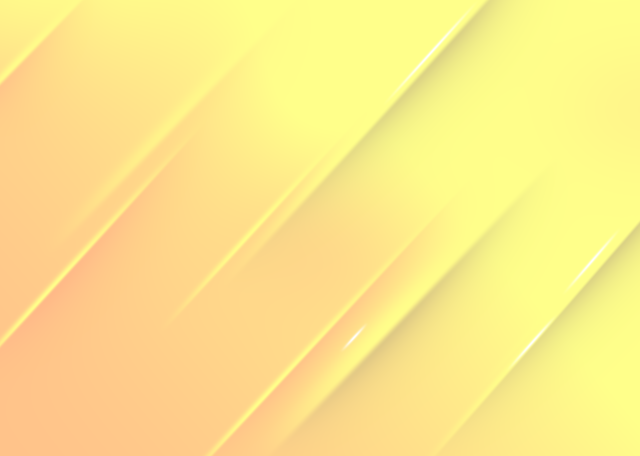
This background is drawn by a Shadertoy shader. Its source:

```glsl
// Warm yellow and peach gradient crossed by soft diagonal light streaks with shadows.

const vec2 CANVAS = vec2(1.407, 1.0);
const vec3 PEACH  = vec3(1.00, 0.765, 0.54);
const vec3 YELLOW = vec3(1.00, 1.00, 0.54);
const vec3 ORANGE = vec3(1.00, 0.68, 0.53);
const vec3 OLIVE  = vec3(0.72, 0.65, 0.50);
const vec3 GLINT  = vec3(1.0);
const float GLINT_WIDTH = 0.0032;
const float LIGHT_CUT = 0.55;   // width of the light on its shadow side
const float FADE_POWER = 0.75;

const int STREAKS = 9;
const int GLINTS = 4;

// Streak ends: lower left xy, upper right xy
const vec4 ENDS[STREAKS] = vec4[](
    vec4(-0.110, 0.711, 0.238, 1.066), vec4(0.092, 0.432, 0.680, 1.040),
    vec4(-0.110, 0.125, 0.458, 0.744), vec4(0.348, 0.267, 0.824, 0.784),
    vec4(0.476, 0.359, 1.209, 1.161), vec4(0.366, -0.101, 1.040, 0.620),
    vec4(0.560, -0.022, 1.230, 0.674), vec4(0.897, -0.062, 1.520, 0.650),
    vec4(1.026, 0.115, 1.447, 0.590));

// Light: peak along the streak, width, strength
const vec3 LIGHT[STREAKS] = vec3[](
    vec3(0.40, 0.011, 0.90), vec3(0.50, 0.020, 0.60), vec3(0.35, 0.008, 1.00),
    vec3(0.42, 0.008, 0.95), vec3(0.55, 0.014, 1.00), vec3(0.32, 0.008, 1.00),
    vec3(0.45, 0.034, 0.95), vec3(0.45, 0.009, 0.90), vec3(0.55, 0.008, 0.55));

// Shadow: peak along the streak, width, strength (negative strength is olive)
const vec3 SHADE[STREAKS] = vec3[](
    vec3(0.30, 0.060, 0.60), vec3(0.45, 0.045, 0.25), vec3(0.42, 0.055, 0.75),
    vec3(0.50, 0.025, 0.15), vec3(0.69, 0.042, -0.72), vec3(0.42, 0.032, 0.65),
    vec3(0.45, 0.038, -0.75), vec3(0.78, 0.038, -0.65), vec3(0.50, 0.020, 0.00));

const vec4 GLINT_ENDS[GLINTS] = vec4[](
    vec4(0.840, 0.766, 1.054, 1.002), vec4(0.748, 0.227, 0.809, 0.293),
    vec4(1.112, 0.184, 1.226, 0.312), vec4(1.235, 0.351, 1.366, 0.502));

// x: position along the line from 0 to 1, y: distance to its lower right side
vec2 lineCoords(vec2 p, vec4 ends) {
    vec2 span = ends.zw - ends.xy;
    vec2 q = p - ends.xy;
    return vec2(dot(q, span) / dot(span, span),
                (q.x * span.y - q.y * span.x) / length(span));
}

// Rises from 0 to the peak, then fades out at 1
float fade(float t, float peak) {
    float rise = smoothstep(0.0, peak, t) * (1.0 - smoothstep(peak, 1.0, t));
    return pow(rise, FADE_POWER);
}

float bell(float d, float width) {
    return exp(-d * d / (width * width));
}

float blob(vec2 p, vec2 center, vec2 radius) {
    vec2 q = (p - center) / radius;
    return exp(-dot(q, q));
}

vec3 background(vec2 p) {
    float diagonal = max(dot(p, vec2(0.75, 0.65)), 0.0) / 1.1;
    float warmth = min(pow(diagonal, 1.6), 1.0);
    warmth += 0.45 * blob(p, vec2(0.0, 1.05), vec2(0.35, 0.20));
    warmth += 0.20 * blob(p, vec2(0.67, 0.80), vec2(0.15, 0.20));
    warmth -= 0.27 * blob(p, vec2(0.74, 0.46), vec2(0.20, 0.16));
    warmth = min(warmth, 1.0) - 0.16 * blob(p, vec2(1.42, 0.76), vec2(0.18, 0.14));
    return mix(PEACH, YELLOW, clamp(warmth, 0.0, 1.0));
}

void mainImage(out vec4 fragColor, in vec2 fragCoord) {
    vec2 p = fragCoord / iResolution.xy * CANVAS;
    vec3 color = background(p);

    // Shadows on the lower right side of each streak, then its light
    for (int i = 0; i < STREAKS; i++) {
        vec2 s = lineCoords(p, ENDS[i]);
        vec3 light = LIGHT[i];
        vec3 shade = SHADE[i];
        float shadow = smoothstep(0.0, min(light.y, 0.018), s.y) * exp(-max(s.y, 0.0) / shade.y);
        shadow *= abs(shade.z) * fade(s.x, shade.x);
        color = mix(color, shade.z < 0.0 ? OLIVE : ORANGE, shadow);
        float cut = min(light.y * LIGHT_CUT, 0.010);
        float glow = bell(s.y, s.y > 0.0 ? cut : light.y);
        color = mix(color, YELLOW, light.z * fade(s.x, light.x) * glow);
    }

    // Fine white glints
    for (int i = 0; i < GLINTS; i++) {
        vec2 g = lineCoords(p, GLINT_ENDS[i]);
        color = mix(color, GLINT, fade(g.x, 0.5) * bell(g.y, GLINT_WIDTH));
    }

    fragColor = vec4(color, 1.0);
}
```
